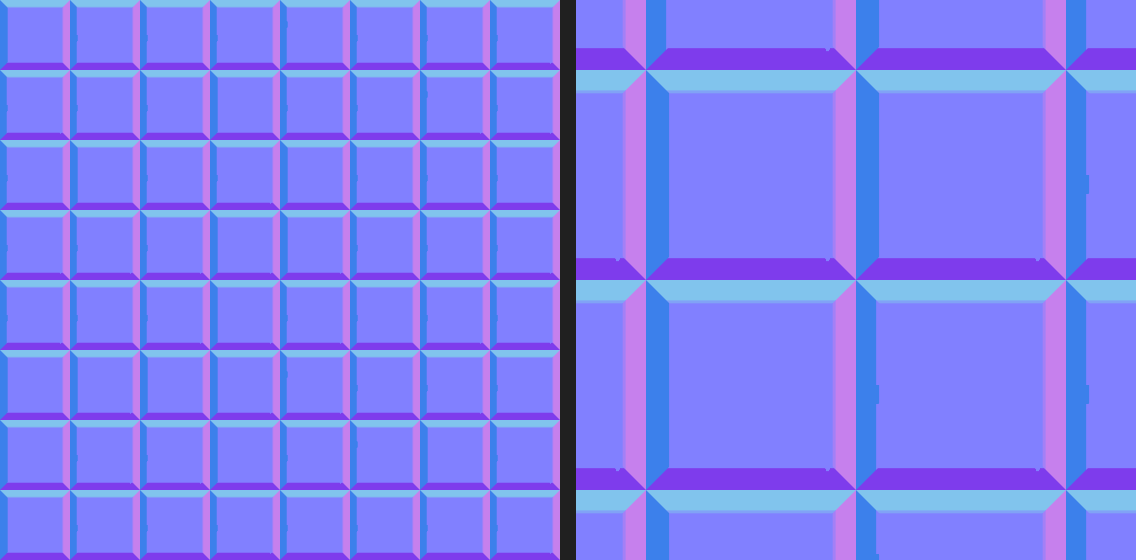
Left: the whole. Right: its middle third, enlarged.
This texture map is drawn by a Shadertoy shader. Its source:

```glsl
#define TILES 8.0
#define BEVEL 0.104
#define RIM 0.014
#define WIDE_SHARE 0.25
#define CHIP_SHARE 0.4
#define FACE_COLOR vec3(0.506, 0.502, 1.0)
#define TOP_COLOR vec3(0.506, 0.77, 0.93)
#define BOTTOM_COLOR vec3(0.495, 0.235, 0.925)
#define LEFT_COLOR vec3(0.235, 0.50, 0.92)
#define RIGHT_COLOR vec3(0.775, 0.50, 0.93)

float hash(vec2 cell, float seed) {
    vec3 q = fract(vec3(cell, seed) * vec3(0.1031, 0.113, 0.0973) + 0.17);
    q += dot(q, q.yzx + 33.33);
    return fract((q.x + q.y) * q.z);
}

// Antialiased coverage of a signed distance, positive inside.
float cover(float d, float px) {
    return clamp(d / px + 0.5, 0.0, 1.0);
}

// Coverage of the interval around a centre.
float span(float x, float center, float halfWidth, float px) {
    return cover(halfWidth - abs(x - center), px);
}

// Slope with a half-strength rim where it meets the face.
float slopeWithRim(float depth, float width, float px) {
    return 0.5 * (cover(width - depth, px) + cover(width + RIM - depth, px));
}

void mainImage(out vec4 fragColor, in vec2 fragCoord) {
    vec2 grid = fragCoord / iResolution.xy * TILES;
    vec2 cell = mod(floor(grid), TILES);
    vec2 local = fract(grid);
    vec2 centered = local - 0.5;
    vec2 depth = 0.5 - abs(centered);
    float px = TILES / min(iResolution.x, iResolution.y);

    // Blend opposite slopes across the seams between tiles.
    vec2 positive = 0.5 + 0.5 * sign(centered) * clamp(2.0 * depth / px, 0.0, 1.0);

    // Left slope: a few wide ones, the rest with a small notch.
    float wide = step(hash(cell, 1.0), WIDE_SHARE);
    float notchY = mix(0.455, 0.65, step(0.95, hash(cell, 2.0)));
    float notch = span(local.y, notchY, 0.045, px);
    float leftWidth = BEVEL - 0.008 + RIM * max(wide, notch);
    float left = cover(leftWidth - depth.x, px);
    float right = slopeWithRim(depth.x, BEVEL - 0.5 * RIM, px);

    // Bottom slope: occasional tiny chip beside the right corner.
    float chip = step(hash(cell, 3.0), CHIP_SHARE) * span(local.x, 0.865, 0.009, px);
    float bottom = cover(BEVEL - RIM * chip - depth.y, px);
    float top = slopeWithRim(depth.y, BEVEL - 0.5 * RIM, px);

    vec3 sides = mix(mix(FACE_COLOR, LEFT_COLOR, left),
                     mix(FACE_COLOR, RIGHT_COLOR, right), positive.x);
    vec3 ends = mix(mix(FACE_COLOR, BOTTOM_COLOR, bottom),
                    mix(FACE_COLOR, TOP_COLOR, top), positive.y);

    // Mitred corners: the nearer edge decides the slope.
    float mitre = cover((depth.y - depth.x) * 0.7071, px);
    fragColor = vec4(mix(ends, sides, mitre), 1.0);
}
```
